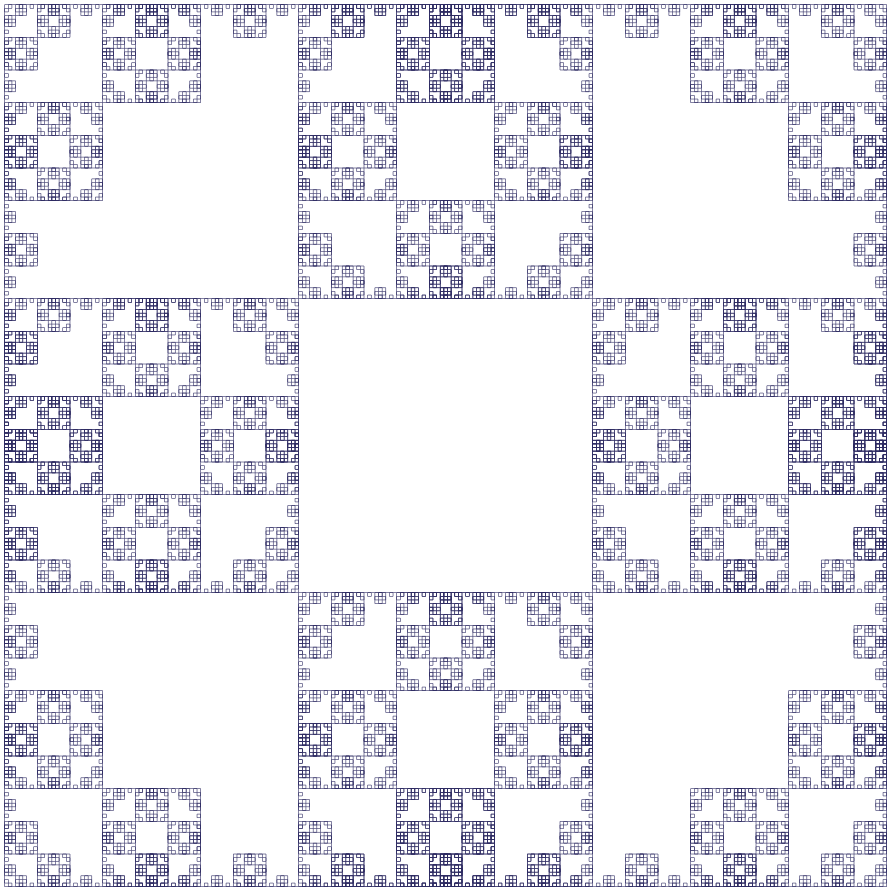
Give the GLSL for this pattern, as a WebGL 2 fragment shader.

```glsl
#version 300 es
precision highp float;
// Square fractal curve: every edge is cut in thirds and grows a square inward
// on its middle third, five times over. Each cell of the 243 x 243 grid tracks
// how often its four edges are traced; retraced thin strokes build up darker.

uniform vec2 u_resolution;
out vec4 fragColor;

// Trace counts of a cell's edges: bottom, right, top, left.
vec4 edgeTraces(ivec2 cell) {
    if (any(lessThan(cell, ivec2(0))) || any(greaterThan(cell, ivec2(242)))) return vec4(0.0);
    vec4 traces = vec4(1.0);
    for (int size = 81; size > 0; size /= 3) {
        ivec2 third = (cell / size) % 3;
        vec4 touches = vec4(third.y == 0, third.x == 2, third.y == 2, third.x == 0);
        if (third.x == 1 || third.y == 1) {
            // The new square is traced once more along its base.
            traces = dot(traces, touches) * (1.0 + touches);
        } else {
            // Corner cells only keep the outer edges they lie on.
            traces *= touches;
        }
    }
    return traces;
}

// Fraction of a pixel span that lies between two limits.
vec2 overlap(vec2 low, vec2 high, vec2 center, float halfPixel) {
    vec2 covered = min(high, center + halfPixel) - max(low, center - halfPixel);
    return clamp(covered / (2.0 * halfPixel), 0.0, 1.0);
}

void main() {
    // Canvas to grid cells, with narrow, slightly uneven margins.
    float canvas = min(u_resolution.x, u_resolution.y);
    float cellsPerUnit = 243.0 / 0.9844;
    vec2 p = (gl_FragCoord.xy / canvas - vec2(0.0052, 0.0104)) * cellsPerUnit;
    float halfPixel = 0.5 * cellsPerUnit / canvas;
    float halfLine = 0.5 * 0.00065 * cellsPerUnit;

    // Lay the strokes of the surrounding cells over each other.
    float paperLeft = 1.0;
    ivec2 home = ivec2(floor(p));
    for (int j = -1; j <= 1; j++) {
        for (int i = -1; i <= 1; i++) {
            ivec2 cell = home + ivec2(i, j);
            vec2 corner = vec2(cell);
            vec2 along = overlap(corner, corner + 1.0, p, halfPixel);
            vec2 near = overlap(corner - halfLine, corner + halfLine, p, halfPixel);
            vec2 far = overlap(corner + 1.0 - halfLine, corner + 1.0 + halfLine, p, halfPixel);
            vec4 coverage = vec4(along.x * near.y, along.y * far.x,
                                 along.x * far.y, along.y * near.x);
            vec4 clear = pow(1.0 - min(coverage, 0.999), edgeTraces(cell));
            paperLeft *= clear.x * clear.y * clear.z * clear.w;
        }
    }

    vec3 ink = vec3(0.17, 0.16, 0.38);
    fragColor = vec4(mix(ink, vec3(1.0), paperLeft), 1.0);
}
```
